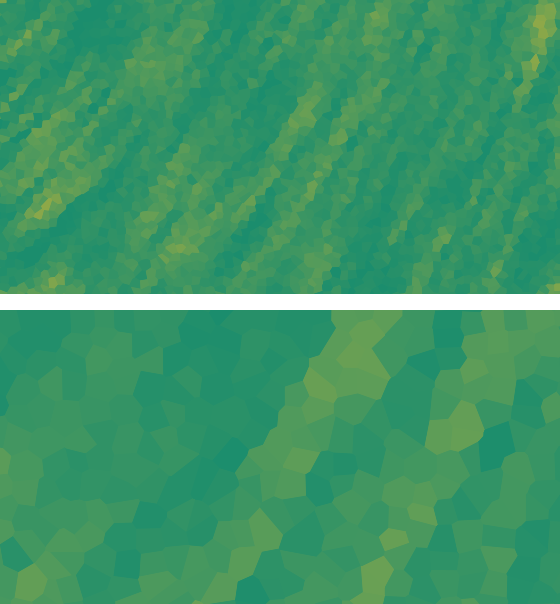
Top, the full canvas; bottom, a detail of the centre.
Write a WebGL 1 fragment shader that draws this texture.

```glsl
precision highp float;
// Mosaic of small irregular cells in teal to olive, brushed with slanted streaks.
// Each Voronoi cell takes one flat tone from stretched noise at its site;
// the streaks steepen from left to right, and contrast grows near the sides.

uniform vec2 u_resolution;

const vec3 TEAL = vec3(0.130, 0.560, 0.420);
const vec3 OLIVE = vec3(0.470, 0.640, 0.310);

const float CELLS = 35.5;           // cells per canvas height
const float JITTER = 0.85;          // irregularity of the cell sites
const float ANGLE = 1.00;           // streak direction at the centre, radians
const float BEND = 0.16;            // change of direction across the canvas
const vec2 FINE = vec2(5.0, 28.0);  // noise frequency along and across a streak
const vec2 WIDE = vec2(2.8, 14.0);
const float BLOTCH = 3.2;           // frequency of the undirected patches
const vec4 WEIGHTS = vec4(0.92, 0.40, 0.18, 0.44); // fine, wide, blotch, cell
const float NOISE_SPREAD = 0.2145;  // standard deviation of value noise
const float GRAIN_SPREAD = 0.2887;  // standard deviation of the hash
const float SKEW = 0.286;           // makes bright tones rare
const float TONE_GAIN = 0.67;
const float TONE_OFFSET = 0.448;
const float SOFTNESS = 0.5;         // edge blend, in pixels

float hash(vec2 p) {
  return fract(sin(dot(p, vec2(127.1, 311.7))) * 43758.5453);
}

float valueNoise(vec2 p) {
  vec2 i = floor(p);
  vec2 f = fract(p);
  f = f * f * (3.0 - 2.0 * f);
  float low = mix(hash(i), hash(i + vec2(1.0, 0.0)), f.x);
  float high = mix(hash(i + vec2(0.0, 1.0)), hash(i + vec2(1.0, 1.0)), f.x);
  return mix(low, high, f.y);
}

// Value noise centred on zero with unit spread
float unitNoise(vec2 p) {
  return (valueNoise(p) - 0.5) / NOISE_SPREAD;
}

vec2 cellSite(vec2 cell) {
  vec2 random = vec2(hash(cell + 3.7), hash(cell + 41.3));
  return cell + 0.5 + JITTER * (random - 0.5);
}

// Flat colour of the cell whose site is given in cell units
vec3 cellColor(vec2 site) {
  float aspect = u_resolution.x / u_resolution.y;
  vec2 p = site / CELLS - 0.5 * vec2(aspect, 1.0);

  // Coordinates along and across the bending streaks
  float angle = ANGLE + BEND * p.x;
  vec2 direction = vec2(cos(angle), sin(angle));
  vec2 flow = vec2(dot(p, direction), dot(p, vec2(direction.y, -direction.x)));

  vec4 layers = vec4(
    unitNoise(flow * FINE + 17.3),
    unitNoise(flow * WIDE + 53.9),
    unitNoise(p * BLOTCH + 29.1),
    (hash(floor(site) + 71.9) - 0.5) / GRAIN_SPREAD);
  float side = smoothstep(0.55, 1.0, 2.0 * abs(p.x) / aspect);
  float level = dot(layers, WEIGHTS) * mix(0.90, 1.2, side) + 0.15 * side;

  float tone = TONE_GAIN * exp(SKEW * level) - TONE_OFFSET;
  return mix(TEAL, OLIVE, clamp(tone, -0.07, 1.25));
}

void main() {
  vec2 p = gl_FragCoord.xy / u_resolution.y * CELLS;
  vec2 home = floor(p);

  // Nearest two sites
  vec2 nearest = p;
  vec2 second = p;
  float nearestDist = 1e3;
  float secondDist = 1e3;
  for (int y = -1; y <= 1; y++) {
    for (int x = -1; x <= 1; x++) {
      vec2 site = cellSite(home + vec2(float(x), float(y)));
      vec2 offset = site - p;
      float dist = dot(offset, offset);
      if (dist < nearestDist) {
        second = nearest;
        secondDist = nearestDist;
        nearest = site;
        nearestDist = dist;
      } else if (dist < secondDist) {
        second = site;
        secondDist = dist;
      }
    }
  }

  // Blend the two tones across their shared border
  float gap = max(distance(nearest, second), 1e-3);
  float border = 0.5 * (secondDist - nearestDist) / gap;
  float blur = SOFTNESS * CELLS / u_resolution.y;
  float cover = smoothstep(-blur, blur, border);
  gl_FragColor = vec4(mix(cellColor(second), cellColor(nearest), cover), 1.0);
}
```
